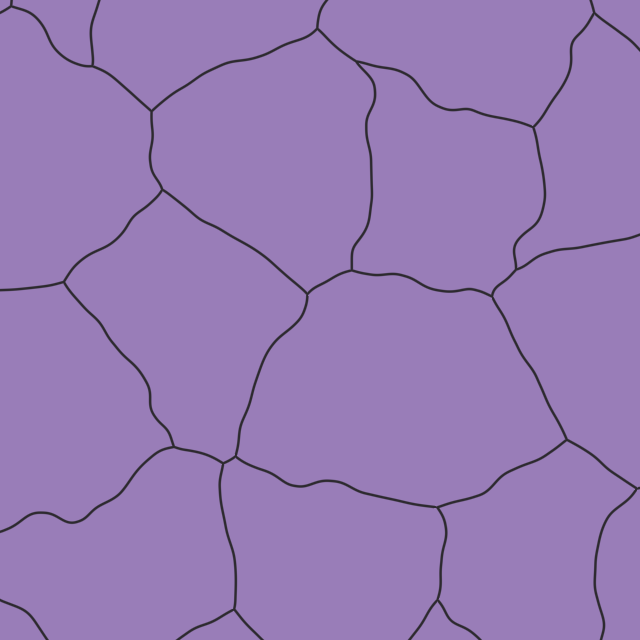
Write a Shadertoy shader that draws this pattern.

```glsl
// Large irregular cells on flat violet, parted by thin wavering dark cracks.

const vec3 VIOLET = vec3(0.60, 0.49, 0.72);
const vec3 CHARCOAL = vec3(0.175, 0.165, 0.185);

const float CELLS = 3.1;         // cells across the canvas
const float JITTER = 0.85;       // disorder of the cell centres
const float LINE_CORE = 0.0007;  // half width of the solid line, canvas units
const float LINE_EDGE = 0.0032;  // half width where the line has faded out

vec2 hash2(vec2 p) {
    vec2 q = vec2(dot(p, vec2(127.1, 311.7)), dot(p, vec2(269.5, 183.3)));
    return fract(sin(q) * 43758.5453);
}

// Smooth two-channel value noise, centred on zero
vec2 noise2(vec2 p) {
    vec2 i = floor(p), f = fract(p);
    vec2 u = f * f * f * (f * (f * 6.0 - 15.0) + 10.0);
    vec2 low = mix(hash2(i), hash2(i + vec2(1, 0)), u.x);
    vec2 high = mix(hash2(i + vec2(0, 1)), hash2(i + vec2(1, 1)), u.x);
    return mix(low, high, u.y) - 0.5;
}

// Bends the plane so that straight borders waver
vec2 warp(vec2 p) {
    return p + 0.26 * noise2(p * 2.3 + 7.3) + 0.06 * noise2(p * 5.7 + 31.9);
}

vec2 cellCentre(vec2 id, float jitter) {
    return id + 0.5 + jitter * (hash2(id + 17.0) - 0.5);
}

// Distance to the nearest Voronoi border (x) and its normal (yz)
vec3 voronoiBorder(vec2 p, float jitter) {
    vec2 home = floor(p);
    vec2 nearest = vec2(0.0);
    float best = 1e3;
    for (int y = -2; y <= 2; y++)
    for (int x = -2; x <= 2; x++) {
        vec2 r = cellCentre(home + vec2(x, y), jitter) - p;
        if (dot(r, r) < best) {
            best = dot(r, r);
            nearest = r;
        }
    }

    vec3 border = vec3(1e3, 1.0, 0.0);
    for (int y = -3; y <= 3; y++)
    for (int x = -3; x <= 3; x++) {
        vec2 r = cellCentre(home + vec2(x, y), jitter) - p;
        vec2 across = r - nearest;
        if (dot(across, across) > 1e-5) {
            vec2 n = normalize(across);
            float d = dot(0.5 * (r + nearest), n);
            if (d < border.x) border = vec3(d, n);
        }
    }
    return border;
}

// Border distance in the bent plane, rescaled to keep the line width even
float crackDistance(vec2 p, float jitter) {
    const float STEP = 0.004;
    vec2 q = warp(p);
    vec2 dx = (warp(p + vec2(STEP, 0.0)) - q) / STEP;
    vec2 dy = (warp(p + vec2(0.0, STEP)) - q) / STEP;
    vec3 border = voronoiBorder(q, jitter);
    vec2 slope = vec2(dot(dx, border.yz), dot(dy, border.yz));
    return border.x / max(length(slope), 0.3);
}

void mainImage(out vec4 fragColor, in vec2 fragCoord) {
    vec2 uv = fragCoord / iResolution.y;
    float d = crackDistance(uv * CELLS + 4.2, JITTER) / CELLS;

    // Soft line, never sharper than one pixel
    float fade = max(LINE_EDGE, LINE_CORE + 1.0 / iResolution.y);
    float ink = 1.0 - smoothstep(LINE_CORE, fade, d);
    fragColor = vec4(mix(VIOLET, CHARCOAL, ink), 1.0);
}
```
